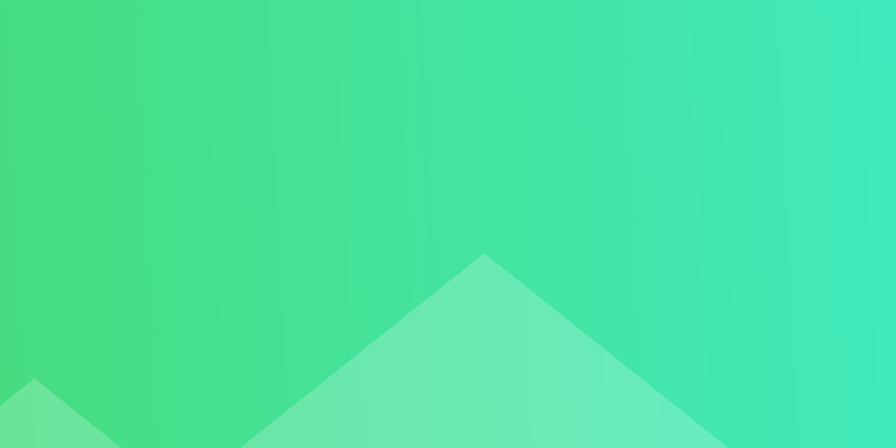
This background is drawn by a WebGL 2 fragment shader. Its source:

```glsl
#version 300 es
precision highp float;
// Green to turquoise gradient with two translucent peaks rising from the lower edge.

uniform vec2 u_resolution;
out vec4 fragColor;

// Lengths are in canvas heights, origin at the lower left.
const vec3 LEFT_GREEN = vec3(0.281, 0.863, 0.505);
const vec3 RIGHT_TURQUOISE = vec3(0.255, 0.918, 0.738);
const float GRADIENT_TILT = 0.05;
const vec2 SMALL_APEX = vec2(0.077, 0.155);
const vec2 LARGE_APEX = vec2(1.081, 0.435);
const float PEAK_SLOPE = 0.798;
const float PEAK_OPACITY = 0.2;

// Signed distance to the sides of a peak, negative inside.
float peakDistance(vec2 p, vec2 apex) {
    vec2 offset = p - apex;
    return (offset.y + PEAK_SLOPE * abs(offset.x)) / length(vec2(1.0, PEAK_SLOPE));
}

// Coverage of a peak with an edge one pixel wide.
float peakCoverage(vec2 p, vec2 apex, float pixel) {
    return clamp(0.5 - peakDistance(p, apex) / pixel, 0.0, 1.0);
}

void main() {
    float pixel = 1.0 / u_resolution.y;
    vec2 p = gl_FragCoord.xy * pixel;
    float aspect = u_resolution.x * pixel;

    // Slightly tilted background gradient
    float along = (p.x + GRADIENT_TILT * p.y) / (aspect + GRADIENT_TILT);
    vec3 color = mix(LEFT_GREEN, RIGHT_TURQUOISE, along);

    // White veils over the peaks
    color = mix(color, vec3(1.0), PEAK_OPACITY * peakCoverage(p, SMALL_APEX, pixel));
    color = mix(color, vec3(1.0), PEAK_OPACITY * peakCoverage(p, LARGE_APEX, pixel));

    fragColor = vec4(color, 1.0);
}
```
